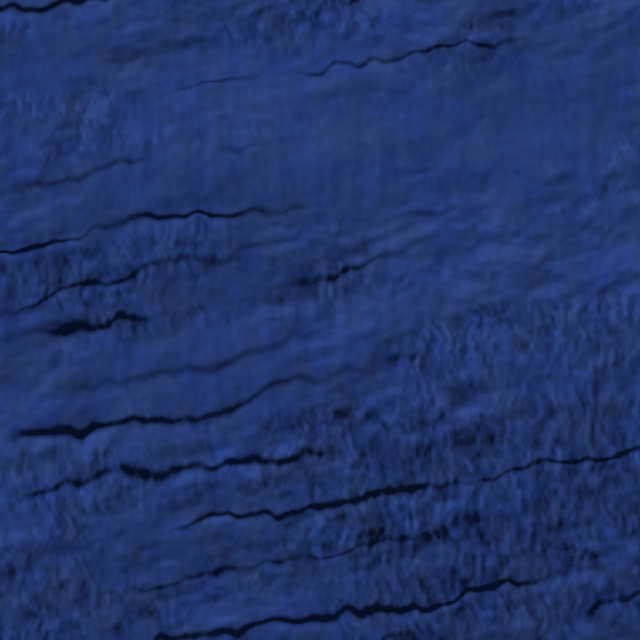
This texture is drawn by a three.js fragment shader. Its source:

```glsl
// Dark blue weathered surface with slanting cracks, crumpled relief and fine vertical grain.
varying vec2 vUv;

const vec3 CREVICE_BLUE = vec3(0.025, 0.055, 0.14);
const vec3 MIDDLE_BLUE = vec3(0.108, 0.176, 0.355);
const vec3 LIT_BLUE = vec3(0.185, 0.275, 0.53);
const float SLOPE = 0.19;
const int CRACK_COUNT = 14;

float hash(vec2 p) {
  vec3 q = fract(vec3(p.xyx) * 0.1031);
  q += dot(q, q.yzx + 33.33);
  return fract((q.x + q.y) * q.z);
}

float noise(vec2 p) {
  vec2 cell = floor(p);
  vec2 f = fract(p);
  f = f * f * (3.0 - 2.0 * f);
  float low = mix(hash(cell), hash(cell + vec2(1.0, 0.0)), f.x);
  float high = mix(hash(cell + vec2(0.0, 1.0)), hash(cell + 1.0), f.x);
  return mix(low, high, f.y);
}

// Layered noise, centred on 0.5
float fbm(vec2 p) {
  float sum = 0.0;
  float weight = 0.5;
  for (int i = 0; i < 4; i++) {
    sum += weight * noise(p);
    p = p * 2.03 + 17.7;
    weight *= 0.5;
  }
  return sum / 0.9375;
}

// Coordinates sheared so that x follows the cracks
vec2 alongSlope(vec2 p) {
  return vec2(p.x, p.y - SLOPE * p.x);
}

// Crumpled height, stretched along the slope
float relief(vec2 p) {
  vec2 q = alongSlope(p) + 0.03 * vec2(noise(p * 9.0), noise(p * 9.0 + 40.0));
  return fbm(q * vec2(13.0, 24.0) + 60.0);
}

// Light from above: difference of height across a short step
float reliefShade(vec2 p, vec2 stepToLight) {
  return relief(p) - relief(p + stepToLight);
}

// One wandering crack: dark core with a faint lit lower lip
float crack(vec2 p, float level, float start, float end, float width) {
  float wander = 0.075 * (fbm(vec2(p.x * 6.0, level * 91.0)) - 0.5);
  wander += 0.014 * (noise(p * vec2(48.0, 20.0)) - 0.5);
  float d = alongSlope(p).y - level - wander;
  float thickness = width * (0.45 + noise(vec2(p.x * 17.0, level * 57.0)));
  float presence = smoothstep(start, start + 0.12, p.x)
                 * (1.0 - smoothstep(end - 0.12, end, p.x));
  presence *= smoothstep(0.12, 0.55, noise(vec2(p.x * 7.0, level * 73.0)));
  float core = d / thickness;
  float lip = (d + 2.4 * thickness) / (1.6 * thickness);
  return presence * (exp(-core * core) - 0.16 * exp(-lip * lip));
}

// All cracks, stacked from bottom to top
float cracks(vec2 p) {
  float sum = 0.0;
  for (int i = 0; i < CRACK_COUNT; i++) {
    float id = float(i);
    float level = -0.16 + 0.084 * id + 0.06 * hash(vec2(id, 3.0));
    float start = -0.25 + 0.65 * hash(vec2(id, 11.0));
    float end = start + 0.4 + 0.75 * hash(vec2(id, 23.0));
    float width = mix(0.004, 0.0075, hash(vec2(id, 37.0)));
    float strength = mix(0.3, 0.8, hash(vec2(id, 51.0)));
    sum += strength * crack(p, level, start, end, width);
  }
  return sum;
}

// Fine upright fibres, centred on zero
float grain(vec2 p) {
  float bend = 2.5 * noise(p * vec2(20.0, 28.0));
  float fibres = noise(vec2(p.x * 125.0 + bend, p.y * 48.0));
  float specks = noise(p * vec2(190.0, 100.0) + 9.0);
  return mix(fibres, specks, 0.35) - 0.5;
}

vec3 blueRamp(float tone) {
  vec3 shade = mix(CREVICE_BLUE, MIDDLE_BLUE, smoothstep(0.0, 0.55, tone));
  return mix(shade, LIT_BLUE, clamp((tone - 0.5) / 0.5, 0.0, 1.0));
}

void main() {
  vec2 p = vUv;
  vec2 slanted = alongSlope(p);

  // Rough patches, more common towards the bottom
  float lower = 1.0 - smoothstep(0.12, 0.42, slanted.y);
  float rough = smoothstep(0.44, 0.7, fbm(slanted * vec2(4.0, 9.0) + 5.0) + 0.1 * lower);
  float crumpled = smoothstep(0.35, 0.7, fbm(p * vec2(3.5, 5.0) + 31.0));

  // Broad bands, relief, fibres and cracks add up to one tone
  float tone = 0.73 - 0.07 * lower - 0.08 * rough;
  tone += 0.32 * (fbm(slanted * vec2(2.5, 10.0) + 80.0) - 0.5);
  tone += 0.12 * (noise(p * vec2(70.0, 8.0)) - 0.5);
  tone += mix(0.45, 1.25, crumpled) * reliefShade(p, vec2(-0.006, 0.009));
  tone += mix(0.16, 0.75, rough) * grain(p);
  tone -= cracks(p);

  // Slight drift between greyer and purer blue
  vec3 colour = blueRamp(tone);
  float drift = noise(p * vec2(38.0, 30.0) + 13.0) - 0.5;
  colour *= 1.0 + drift * vec3(0.14, 0.04, -0.1);
  gl_FragColor = vec4(colour, 1.0);
}
```
